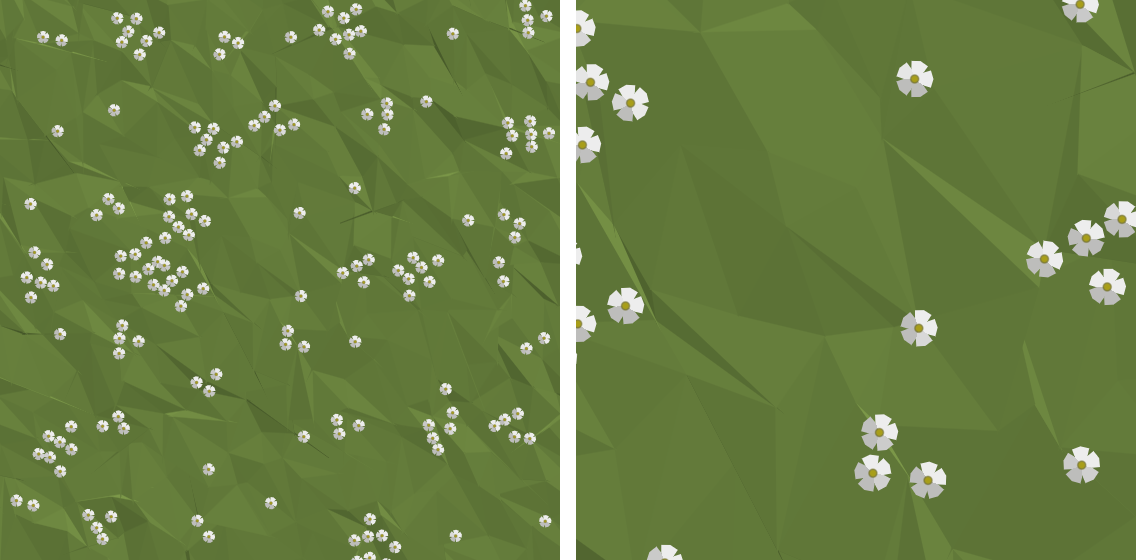
Left, the full canvas; right, a detail of the centre.
This texture is drawn by a Shadertoy shader. Its source:

```glsl
// Low-poly meadow strewn with clusters of small white flowers.
// The ground is a jittered, slanted triangle mesh, each facet flat-shaded by
// its slope; flowers are five-petal polar shapes set out on short spirals.

const float TAU = 6.2831853;

const vec3 GRASS_DARK = vec3(0.265, 0.335, 0.155);
const vec3 GRASS_LIGHT = vec3(0.497, 0.610, 0.292);
const vec3 PETAL_WHITE = vec3(0.93);
const vec3 PETAL_GREY = vec3(0.74, 0.74, 0.735);
const vec3 POLLEN = vec3(0.66, 0.62, 0.10);
const vec3 POLLEN_RIM = vec3(0.42, 0.41, 0.10);

const vec2 MESH_SCALE = vec2(23.0, 15.0);   // cells across and along the grain
const float GRAIN_ANGLE = 0.52;             // tilt of the grain from vertical
const float JITTER = 1.16;                  // above 1 lets facets fold over
const float SLOPE_GAIN = 0.52;
const vec2 SLOPE_LIGHT = vec2(0.88, 0.47);

const float CLUSTERS = 7.0;                 // cluster cells per canvas height
const float MAX_FLOWERS = 9.0;
const float FLOWER_RADIUS = 0.0112;
const float FLOWER_SPACING = 0.0148;
const float PETAL_LIGHT_ANGLE = 0.9;

vec2 hash2(vec2 p) {
    vec3 q = fract(p.xyx * vec3(0.1031, 0.1030, 0.0973));
    q += dot(q, q.yzx + 33.33);
    return fract((q.xx + q.yz) * q.zy);
}

mat2 rotation(float a) {
    return mat2(cos(a), sin(a), -sin(a), cos(a));
}

float cornerGradient(vec2 cell, vec2 offset) {
    float a = TAU * hash2(cell + 71.0).x;
    return dot(vec2(cos(a), sin(a)), offset);
}

float gradientNoise(vec2 p) {
    vec2 i = floor(p), f = p - i, e = vec2(1, 0);
    vec2 u = f * f * f * (f * (f * 6.0 - 15.0) + 10.0);
    return mix(mix(cornerGradient(i, f), cornerGradient(i + e, f - e), u.x),
               mix(cornerGradient(i + e.yx, f - e.yx), cornerGradient(i + 1.0, f - 1.0), u.x), u.y);
}

// Mesh vertex: jittered position and height
vec3 vertex(vec2 cell) {
    vec2 pos = cell + 0.5 + JITTER * (hash2(cell) - 0.5);
    float height = 0.8 * gradientNoise(pos * 0.55) + 0.6 * (hash2(cell + 137.0).x - 0.5);
    return vec3(pos, height);
}

float cross2(vec2 a, vec2 b) { return a.x * b.y - a.y * b.x; }

float edgeDistance(vec2 p, vec2 a, vec2 b) {
    return cross2(b - a, p - a) / max(length(b - a), 1e-4);
}

// Paints one flat-shaded triangle over the ground
void paintFacet(inout vec3 color, vec2 p, vec3 a, vec3 b, vec3 c, float px) {
    vec3 u = b - a, v = c - a;
    float area = cross2(u.xy, v.xy);
    if (abs(area) < 0.02) return;
    float side = sign(area);
    float d = min(side * edgeDistance(p, a.xy, b.xy),
              min(side * edgeDistance(p, b.xy, c.xy), side * edgeDistance(p, c.xy, a.xy)));
    vec2 slope = vec2(u.z * v.y - v.z * u.y, u.x * v.z - v.x * u.z) / area;
    float tone = 0.5 + 0.5 * tanh(clamp(SLOPE_GAIN * dot(slope, SLOPE_LIGHT), -4.0, 4.0));
    color = mix(color, mix(GRASS_DARK, GRASS_LIGHT, tone), clamp(d / px + 1.0, 0.0, 1.0));
}

vec3 ground(vec2 uv, float pixel) {
    vec2 p = rotation(-GRAIN_ANGLE) * uv * MESH_SCALE;
    vec2 home = floor(p);
    vec3 color = mix(GRASS_DARK, GRASS_LIGHT, 0.5);
    for (int y = -2; y <= 1; y++)
    for (int x = -2; x <= 1; x++) {
        vec2 cell = home + vec2(x, y);
        vec3 a = vertex(cell), b = vertex(cell + vec2(1, 0));
        vec3 c = vertex(cell + 1.0), d = vertex(cell + vec2(0, 1));
        bool flip = hash2(cell + 31.0).y < 0.5;
        paintFacet(color, p, a, b, flip ? d : c, pixel * MESH_SCALE.x);
        paintFacet(color, p, flip ? b : a, c, d, pixel * MESH_SCALE.x);
    }
    return color;
}

// One flower of unit radius, petals shaded by the way they face
void paintFlower(inout vec3 color, vec2 p, vec2 seed, float px) {
    float turn = 0.3 + 0.9 * (seed.x - 0.5), sector = TAU / 5.0;
    p = rotation(-turn) * p;
    float k = mod(floor(atan(p.y, p.x) / sector + 0.5), 5.0);
    vec2 q = rotation(-k * sector) * p;
    float petal = max(q.x + 0.3 * abs(q.y) - 1.0, abs(q.y) - mix(0.2, 0.5, q.x));
    float lit = 0.5 + 0.5 * cos(k * sector + turn - PETAL_LIGHT_ANGLE);
    lit += 0.5 * (hash2(seed * 91.0 + k).x - 0.5);
    vec3 tint = mix(PETAL_GREY, PETAL_WHITE, smoothstep(0.2, 0.65, lit));
    float r = length(p);
    tint = mix(tint, POLLEN_RIM, smoothstep(px, -px, r - 0.24) * 0.8);
    tint = mix(tint, POLLEN, smoothstep(px, -px, r - 0.17));
    color = mix(color, tint, clamp(0.5 - petal / px, 0.0, 1.0));
}

void paintClusters(inout vec3 color, vec2 uv, float pixel) {
    vec2 home = floor(uv * CLUSTERS);
    for (int y = -1; y <= 1; y++)
    for (int x = -1; x <= 1; x++) {
        vec2 cell = home + vec2(x, y);
        vec2 seed = hash2(cell + 11.0), shape = hash2(cell + 53.0);
        vec2 center = (cell + 0.5 + 0.64 * (seed - 0.5)) / CLUSTERS;
        float count = 1.0 + floor((MAX_FLOWERS - 1.0) * shape.x * shape.x);
        mat2 aim = rotation(TAU * shape.y);
        for (float i = 0.0; i < count; i++) {
            vec2 rnd = hash2(cell * 17.0 + i * 3.7 + 5.0);
            float a = 2.39996 * i;
            vec2 spot = FLOWER_SPACING * sqrt(i + 0.5) * vec2(1.35 * cos(a), sin(a));
            vec2 p = uv - center - aim * spot - 0.005 * (rnd - 0.5);
            p /= FLOWER_RADIUS;
            if (dot(p, p) < 2.0) paintFlower(color, p, rnd, pixel / FLOWER_RADIUS);
        }
    }
}

void mainImage(out vec4 fragColor, in vec2 fragCoord) {
    float pixel = 1.0 / iResolution.y;
    vec2 uv = fragCoord * pixel;
    vec3 color = ground(uv, pixel);
    paintClusters(color, uv, pixel);
    fragColor = vec4(color, 1.0);
}
```
